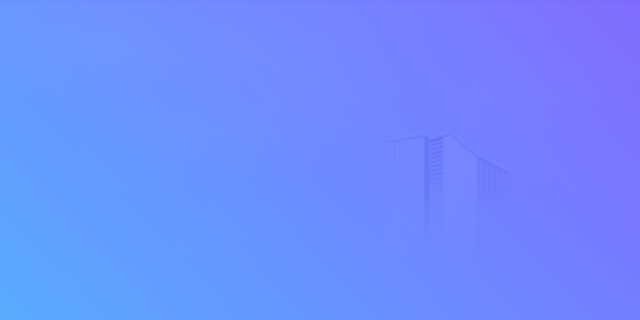
Give the GLSL for this background, as a WebGL 2 fragment shader.

```glsl
#version 300 es
precision highp float;
// Blue to violet diagonal gradient with a faint hazy slope and a ghosted tower block.

#define CYAN_BLUE vec3(0.350, 0.670, 1.0)
#define VIOLET vec3(0.502, 0.406, 1.0)
#define SKY_TINT vec3(0.500, 0.620, 1.0)
#define SKY_STRENGTH 0.21
#define CLOUD_STRENGTH 0.008
#define WALL_LIGHT 0.018
#define LINE_DARK 0.034
#define SLAT_DARK 0.052
#define RIB_SPACING 0.0175
#define SLAT_SPACING 0.0135

uniform vec2 u_resolution;
out vec4 fragColor;

float hash(vec2 p) {
    return fract(sin(dot(p, vec2(127.1, 311.7))) * 43758.5453);
}

float noise(vec2 p) {
    vec2 cell = floor(p);
    vec2 f = fract(p);
    f = f * f * (3.0 - 2.0 * f);
    float low = mix(hash(cell), hash(cell + vec2(1.0, 0.0)), f.x);
    float high = mix(hash(cell + vec2(0.0, 1.0)), hash(cell + vec2(1.0)), f.x);
    return mix(low, high, f.y);
}

// Soft-edged interval: 1 between a and b
float band(float v, float a, float b, float soft) {
    return smoothstep(a - soft, a + soft, v) * (1.0 - smoothstep(b - soft, b + soft, v));
}

// Thin repeated lines at a given spacing
float stripes(float v, float spacing, float width, float soft) {
    float d = abs(fract(v / spacing) - 0.5) * spacing;
    return 1.0 - smoothstep(width - soft, width + soft, d);
}

// Height of the roof line along x
float roofHeight(float x) {
    float left = mix(0.554, 0.575, clamp((x - 1.206) / 0.12, 0.0, 1.0));
    float notch = mix(0.575, 0.560, clamp((x - 1.326) / 0.018, 0.0, 1.0));
    float peak = mix(0.560, 0.579, clamp((x - 1.344) / 0.062, 0.0, 1.0));
    float fall = 0.579 - 0.82 * (x - 1.406) + 0.30 * max(x - 1.49, 0.0);
    return x < 1.326 ? left : x < 1.344 ? notch : x < 1.406 ? peak : fall;
}

// Brightness change caused by the tower
float tower(vec2 p, float soft) {
    float roof = roofHeight(p.x);
    float below = 1.0 - smoothstep(-soft, soft, p.y - roof);
    float fade = smoothstep(0.14, 0.45, p.y);
    float upper = smoothstep(0.36, 0.52, p.y);

    // Pale wall faces
    float leftFace = band(p.x, 1.206, 1.326, 0.004);
    float frontFace = band(p.x, 1.385, 1.490, soft);
    float sideFace = band(p.x, 1.490, 1.600, soft);
    float shade = WALL_LIGHT * (0.5 * leftFace + frontFace) * fade;

    // Vertical ribs of uneven weight
    float ribs = stripes(p.x - 1.206, RIB_SPACING, 0.0013, soft);
    ribs *= 0.6 + 0.6 * hash(vec2(floor((p.x - 1.206) / RIB_SPACING), 3.0));
    shade -= LINE_DARK * 0.6 * ribs * leftFace * upper;
    float sideFade = band(p.y, 0.39, 0.53, 0.04) * (1.0 - smoothstep(1.54, 1.62, p.x));
    shade -= LINE_DARK * (0.35 + 0.6 * ribs) * sideFace * sideFade;

    // Shadowed corner and slatted balconies
    shade -= SLAT_DARK * 0.8 * band(p.x, 1.326, 1.342, soft) * fade * fade;
    float slats = stripes(p.y - 0.25 * p.x, SLAT_SPACING, 0.003, soft);
    float balcony = band(p.x, 1.344, 1.385, soft);
    shade -= SLAT_DARK * (0.2 + 0.75 * slats) * balcony * upper;

    // Dark roof outline with a pale rim above it
    float reach = 0.001 + 2.0 * soft;
    float outline = 1.0 - smoothstep(0.001, reach, abs(p.y - roof));
    float rim = 1.0 - smoothstep(0.001, reach, abs(p.y - roof - 0.012));
    float extent = band(p.x, 1.215, 1.595, 0.02);
    return shade * below + (0.3 * rim - 0.9 * outline) * LINE_DARK * extent;
}

// Pale sky above a ridge that drops from the left edge and levels out
float skyHaze(vec2 p) {
    float ridge = max(0.79 - 0.55 * p.x, 0.50 - 0.25 * max(p.x - 1.3, 0.0));
    float above = p.y - ridge;
    float spread = mix(0.02, 0.10, smoothstep(0.2, 0.7, p.x));
    float crisp = smoothstep(-spread, spread, above);
    float gradual = smoothstep(-0.05, 0.30, above);
    return mix(crisp, gradual, 0.55) * (1.0 - 0.6 * smoothstep(0.9, 2.0, p.x));
}

void main() {
    vec2 p = gl_FragCoord.xy / u_resolution.y;
    p.x *= 2.0 * u_resolution.y / u_resolution.x;
    float soft = 0.75 / u_resolution.y;

    // Diagonal base gradient
    vec3 color = mix(CYAN_BLUE, VIOLET, clamp((p.x + p.y) / 3.0, 0.0, 1.0));

    // Sky haze broken up by broad faint clouds
    float sky = skyHaze(p);
    color = mix(color, SKY_TINT, SKY_STRENGTH * sky);
    color.rg += CLOUD_STRENGTH * (noise(p * vec2(3.0, 7.0)) - 0.5) * (0.4 + sky);

    // Tower and thin shaded top border
    color += tower(p, soft) * vec3(1.0, 1.0, 0.7);
    color -= 0.02 * smoothstep(0.996, 0.999, p.y);

    fragColor = vec4(clamp(color, 0.0, 1.0), 1.0);
}
```
